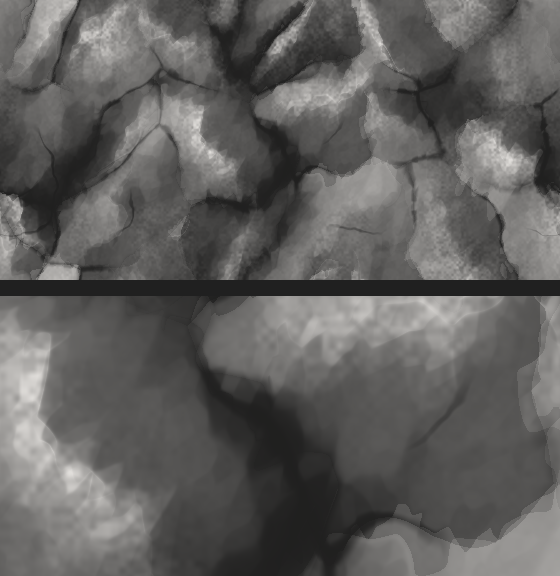
Top: the whole. Bottom: its middle third, enlarged.
Write a Shadertoy shader that draws this texture.

```glsl
// Painted grey rock face: leaning boulders with lit crests, soft shadows and cracks.
// Warped, stretched Voronoi cells of mixed size give the stones; brush dabs resample
// their tone and a fine grain breaks up the highlights. All lattices wrap, so it tiles.

#define ROWS 3.0          // stones per canvas height
#define WARP 0.4          // bending of the stone outlines
#define JITTER 0.95       // scatter of the stone centres
#define BROAD_DABS 14.0   // large brush dabs per height
#define FINE_DABS 36.0    // small brush dabs per height
#define GRAIN 112.0       // dry brush grain per height
#define CREST 2.9         // strength of the highlights
#define SHADOW 1.5        // soft darkening near stone borders
#define MIDGREY 0.435
#define CONTRAST 0.18
#define TINT vec3(1.012, 1.0, 0.985)

const vec2 TILE = vec2(2.0, 1.0);   // canvas size in heights

float hash(vec2 cell, float seed) {
    return fract(sin(dot(cell, vec2(127.1, 311.7)) + seed * 74.7) * 43758.5453);
}

// Exact whole-number wrap: the half step keeps rounding away from the seam
vec2 wrapCell(vec2 cell, float freq) {
    return floor(mod(cell + 0.5, TILE * freq));
}

// Value noise that wraps over the canvas
float noise(vec2 p, float freq, float seed) {
    vec2 i = floor(p * freq), f = fract(p * freq);
    f = f * f * (3.0 - 2.0 * f);
    vec2 a = wrapCell(i, freq), b = wrapCell(i + 1.0, freq);
    return mix(mix(hash(a, seed), hash(vec2(b.x, a.y), seed), f.x),
               mix(hash(vec2(a.x, b.y), seed), hash(b, seed), f.x), f.y);
}

float fbm(vec2 p, float freq, float seed) {
    float sum = 0.0, amp = 0.5;
    for (int i = 0; i < 4; i++) {
        sum += amp * noise(p, freq, seed + float(i));
        freq *= 2.0;
        amp *= 0.5;
    }
    return sum / 0.9375;
}

// Coordinates across (x) and along (y) an axis leaning to the right
vec2 leanFrame(vec2 v, float lean) {
    float c = cos(lean), s = sin(lean);
    return vec2(c * v.x - s * v.y, s * v.x + c * v.y);
}

// Stones: x = tone, y = distance to border, z = highlight
vec3 stone(vec2 p) {
    vec2 bent = p + WARP * (vec2(fbm(p, 2.0, 1.0), fbm(p, 2.0, 11.0)) - 0.5);
    vec2 g = ROWS * bent, base = floor(g), local = vec2(0.0), key = vec2(0.0);
    float nearest = 9.0, second = 9.0;
    for (int y = -2; y <= 2; y++)
    for (int x = -2; x <= 2; x++) {
        vec2 cell = base + vec2(x, y), k = wrapCell(cell, ROWS);
        vec2 centre = cell + 0.5 + JITTER * (vec2(hash(k, 2.0), hash(k, 3.0)) - 0.5);
        float lean = (hash(k, 9.0) < 0.35 ? -0.75 : 0.5) + 0.3 * hash(k, 4.0);
        vec2 v = leanFrame(g - centre, lean);
        float d = length(v * vec2(1.45, 0.7)) * mix(0.8, 1.3, hash(k, 10.0));
        if (d < nearest) {
            second = nearest;
            nearest = d;
            local = v;
            key = k;
        } else second = min(second, d);
    }
    float border = second - nearest;

    // A ridge splits each stone into a lit and a shaded plane
    float facing = hash(key, 5.0) < 0.35 ? -1.0 : 1.0;
    float ridge = facing * local.x + 0.6 * (fbm(p, 5.0, 21.0) - 0.5)
                + 0.3 * (hash(key, 6.0) - 0.5);
    float crest = ridge < 0.0 ? exp(6.0 * ridge) : exp(-16.0 * ridge);
    crest *= exp(-4.0 * local.y * local.y) * mix(0.1, 1.0, hash(key, 7.0));
    float soft = mix(0.05, 0.3, hash(key, 12.0));
    float lit = smoothstep(soft, -soft, ridge) - 0.5;

    // Borders are lost in places, so neighbouring stones melt together
    float depth = SHADOW * smoothstep(0.25, 0.75, noise(bent, 3.0, 35.0));
    float tone = 0.9 * (hash(key, 8.0) - 0.5) + 0.8 * lit + CREST * crest
               + 0.5 * local.y + 2.4 * (noise(bent, 2.0, 31.0) - 0.5)
               + 1.2 * (fbm(p, 5.0, 33.0) - 0.5) - depth * exp(-3.5 * border);
    return vec3(tone, border, crest);
}

// Brush dabs: xy = centre of the covering dab, z = its random shade
vec3 dab(vec2 p, float freq, float seed) {
    vec2 g = p * freq, base = floor(g);
    vec4 sum = vec4(0.0);
    for (int y = -2; y <= 2; y++)
    for (int x = -2; x <= 2; x++) {
        vec2 cell = base + vec2(x, y), k = wrapCell(cell, freq);
        vec2 centre = cell + vec2(hash(k, seed), hash(k, seed + 1.0));
        vec2 v = leanFrame(g - centre, mix(-0.5, 1.2, hash(k, seed + 2.0)));
        float weight = exp(-14.0 * length(v * vec2(1.4, 0.6)));
        sum += weight * vec4(centre - g, hash(k, seed + 3.0), 1.0);
    }
    sum.xyz /= sum.w;
    return vec3(p + sum.xy / freq, sum.z);
}

void mainImage(out vec4 fragColor, in vec2 fragCoord) {
    vec2 p = fragCoord / iResolution.xy * TILE;

    // Blend the plain stone with two layers of paint
    vec3 broad = dab(p, BROAD_DABS, 41.0), fine = dab(p, FINE_DABS, 51.0);
    vec3 raw = stone(p);
    vec3 paint = 0.3 * stone(broad.xy) + 0.35 * stone(fine.xy) + 0.35 * raw;
    float tone = paint.x + (broad.z - 0.5) * (0.35 + 0.5 * paint.z)
               + (fine.z - 0.5) * (0.16 + 1.0 * paint.z);

    // Cracks that fade in and out along borders, and a few hairline fissures
    float lost = smoothstep(0.45, 0.65, fbm(p, 4.0, 61.0));
    tone -= 0.9 * lost * smoothstep(0.09, 0.0, raw.y + 0.06 * (fine.z - 0.5));
    float level = noise(p, 3.0, 71.0) + 0.2 * fbm(p, 9.0, 75.0) - 0.6;
    float fissure = smoothstep(0.016, 0.003, abs(level));
    tone -= 0.6 * fissure * smoothstep(0.6, 0.75, noise(p, 4.0, 81.0));

    // Dry brush grain, strongest in the highlights
    float grain = noise(p, GRAIN, 91.0) - 0.5;
    float patches = smoothstep(0.5, 0.65, fbm(p, 5.0, 95.0));
    tone += grain * (0.08 + 0.3 * patches + 1.6 * paint.z);

    // Tone to grey, with a soft floor and ceiling
    float grey = MIDGREY + CONTRAST * tone;
    grey = 0.5 * (grey + 0.12 + sqrt((grey - 0.12) * (grey - 0.12) + 0.004));
    grey /= pow(1.0 + pow(grey / 0.95, 8.0), 0.125);
    fragColor = vec4(grey * TINT, 1.0);
}
```
